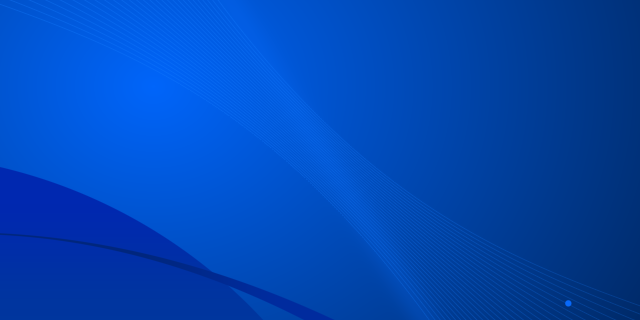
Give the GLSL for this background, as a Shadertoy shader.

```glsl
// Abstract blue backdrop: a radial gradient, a twisted sheet of fine lines,
// a large dark disc with a tapering ribbon in the lower left, and a small dot.
// The lines are level sets of a blend between two mirrored cubic curves.

// Lengths are in canvas heights, with y running down from the top edge.
const vec3 GLOW_COLOR = vec3(0.0, 0.395, 0.98);
const vec3 FAR_COLOR = vec3(0.0, 0.165, 0.41);
const vec2 GLOW_CENTER = vec2(0.48, 0.27);
const float GLOW_REACH = 1.75;
const float GLOW_SQUASH = 1.2;

const vec3 LINE_COLOR = vec3(0.08, 0.49, 1.0);
const float LINE_COUNT = 28.0;
const float LINE_HALF_WIDTH = 0.0011;
const float LINE_OPACITY = 0.38;
const float LINE_CROWDING = 1.0;

const vec3 SHEEN_COLOR = vec3(0.03, 0.43, 1.0);
const vec2 SHEEN_TOP = vec2(0.716, 0.0);
const vec2 SHEEN_BOTTOM = vec2(1.328, 1.0);
const float SHEEN_WIDTH = 0.045;
const float SHEEN_OPACITY = 0.22;

const vec2 DISC_CENTER = vec2(-0.372, 2.109);
const float DISC_RADIUS = 1.63;
const vec3 DISC_TOP = vec3(0.0, 0.155, 0.69);
const vec3 DISC_BOTTOM = vec3(0.0, 0.21, 0.62);

const vec3 RIBBON_LEFT = vec3(0.0, 0.15, 0.49);
const vec3 RIBBON_RIGHT = vec3(0.0, 0.17, 0.62);

const vec3 DOT_COLOR = vec3(0.03, 0.41, 0.98);
const vec2 DOT_CENTER = vec2(1.776, 0.948);
const float DOT_RADIUS = 0.0098;

// Coverage of a shape from its signed distance, negative inside.
float cover(float dist, float pixel) {
    return smoothstep(0.75 * pixel, -0.75 * pixel, dist);
}

// Lower boundary of the line sheet; the upper one is its point reflection.
float sheetEdge(float x) {
    return 0.026 + x * (0.34 + x * (0.065 + x * 0.174));
}

float sheetLines(vec2 p, float pixel) {
    float lower = sheetEdge(p.x);
    float upper = 0.969 - sheetEdge(2.0 - p.x);
    float across = (lower - p.y) / (lower - upper);
    float inside = step(0.0, across) * step(across, 1.0);

    // Crowd the lines toward the outer edge at both ends of the sheet.
    float w = clamp(across, 0.0, 1.0);
    float crowd = 1.0 + LINE_CROWDING * abs(1.0 - p.x);
    float s = p.x < 1.0 ? 1.0 - pow(1.0 - w, crowd) : pow(w, crowd);
    s *= LINE_COUNT;

    float slope = max(length(vec2(dFdx(s), dFdy(s))) / pixel, 1.0);
    float dist = abs(fract(s) - 0.5) / slope;
    float line = cover(dist - LINE_HALF_WIDTH, pixel);
    return inside * line;
}

float sheen(vec2 p) {
    vec2 axis = normalize(SHEEN_BOTTOM - SHEEN_TOP);
    vec2 q = p - SHEEN_TOP;
    float offset = (q.x * axis.y - q.y * axis.x) / SHEEN_WIDTH;
    return exp(-offset * offset);
}

float ribbon(vec2 p, float pixel) {
    float upper = 0.729 + p.x * (0.05 + 0.200 * p.x);
    float lower = 0.734 + p.x * (0.05 + 0.242 * p.x);
    float steepness = 0.05 + 0.44 * p.x;
    float dist = max(upper - p.y, p.y - lower);
    return cover(dist / sqrt(1.0 + steepness * steepness), pixel);
}

void mainImage(out vec4 fragColor, in vec2 fragCoord) {
    float pixel = 1.0 / iResolution.y;
    vec2 p = fragCoord * pixel;
    p.y = 1.0 - p.y;

    // Background gradient
    vec2 fromGlow = (p - GLOW_CENTER) * vec2(1.0, GLOW_SQUASH);
    float falloff = clamp(length(fromGlow) / GLOW_REACH, 0.0, 1.0);
    vec3 color = mix(GLOW_COLOR, FAR_COLOR, falloff);

    // Line sheet and the soft sheen along its fold
    color = mix(color, SHEEN_COLOR, SHEEN_OPACITY * sheen(p));
    float fade = mix(1.0, 0.65, smoothstep(0.6, 1.9, p.x));
    color = mix(color, LINE_COLOR, LINE_OPACITY * fade * sheetLines(p, pixel));

    // Disc and ribbon
    vec3 discColor = mix(DISC_TOP, DISC_BOTTOM, smoothstep(0.6, 1.0, p.y));
    float disc = cover(length(p - DISC_CENTER) - DISC_RADIUS, pixel);
    color = mix(color, discColor, disc);
    vec3 ribbonColor = mix(RIBBON_LEFT, RIBBON_RIGHT, smoothstep(0.4, 0.9, p.x));
    color = mix(color, ribbonColor, ribbon(p, pixel));

    // Dot
    float dotMask = cover(length(p - DOT_CENTER) - DOT_RADIUS, pixel);
    color = mix(color, DOT_COLOR, dotMask);

    fragColor = vec4(color, 1.0);
}
```
